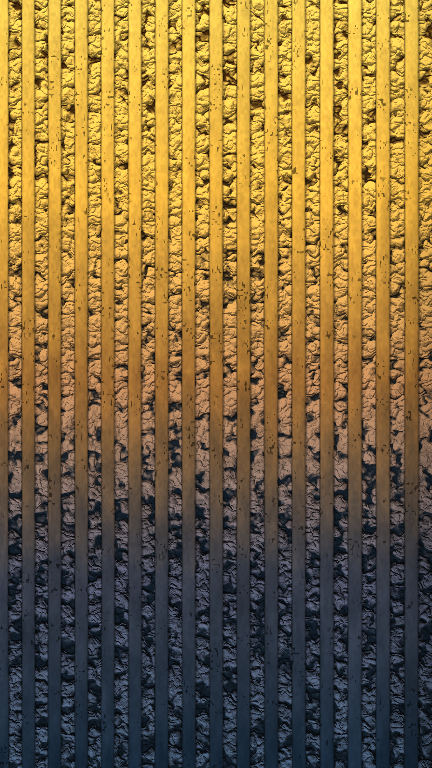
A WebGL 2 fragment shader for this texture:

```glsl
#version 300 es
precision highp float;

#define RIB_HALF 0.245      // half width of a rib, in repeats
#define RIB_WOBBLE 0.035    // unevenness of the rib edges
#define STONE_SCALE 36.0    // large stones across the canvas
#define GRIT_SCALE 85.0     // small stones across the canvas
#define RELIEF 0.019        // depth of the stone relief
#define GROOVE_SHADE 0.42   // shadow beside the ribs
#define PIT_AMOUNT 0.50     // darkness of pits on the ribs

uniform vec2 u_resolution;
out vec4 fragColor;

const vec3 RIB_RAMP[5] = vec3[5](
    vec3(0.09, 0.16, 0.23), vec3(0.22, 0.24, 0.29), vec3(0.62, 0.42, 0.20),
    vec3(0.97, 0.73, 0.26), vec3(1.00, 0.83, 0.34));
const vec3 STONE_RAMP[5] = vec3[5](
    vec3(0.29, 0.38, 0.49), vec3(0.36, 0.38, 0.47), vec3(0.74, 0.53, 0.35),
    vec3(1.00, 0.77, 0.31), vec3(1.00, 0.82, 0.34));
const vec3 COOL_CREVICE = vec3(0.06, 0.10, 0.14);
const vec3 WARM_CREVICE = vec3(0.30, 0.18, 0.05);

float hash(vec2 p) {
    vec3 q = fract(p.xyx * 0.1031);
    q += dot(q, q.yzx + 33.33);
    return fract((q.x + q.y) * q.z);
}

float noise(vec2 p) {
    vec2 i = floor(p), f = fract(p);
    f = f * f * (3.0 - 2.0 * f);
    return mix(mix(hash(i), hash(i + vec2(1, 0)), f.x),
               mix(hash(i + vec2(0, 1)), hash(i + vec2(1, 1)), f.x), f.y);
}

float fbm(vec2 p) {
    float sum = 0.0, amp = 0.5;
    for (int k = 0; k < 4; k++) {
        sum += amp * noise(p);
        p = mat2(1.6, 1.2, -1.2, 1.6) * p + 7.3;
        amp *= 0.5;
    }
    return sum;
}

// Height of rounded stones, one of random size in each cell
float stones(vec2 p) {
    vec2 cell = floor(p);
    float height = 0.0;
    for (int y = -1; y <= 1; y++)
    for (int x = -1; x <= 1; x++) {
        vec2 c = cell + vec2(x, y);
        vec2 d = p - c - vec2(hash(c), hash(c + 41.7));
        d.y *= 1.0 + 0.5 * hash(c + 13.1);
        float radius = 0.45 + 0.45 * hash(c + 87.3);
        height = max(height, sqrt(max(0.0, radius * radius - dot(d, d))));
    }
    return height;
}

float relief(vec2 p) {
    vec2 warp = vec2(noise(p * 70.0), noise(p * 70.0 + 19.0)) - 0.5;
    vec2 q = p + warp * 0.014;
    return 0.62 * stones(q * STONE_SCALE) + 0.28 * stones(q * GRIT_SCALE + 5.0)
         + 0.45 * fbm(p * 75.0);
}

vec3 ramp(vec3 stops[5], float v) {
    vec3 color = stops[0];
    for (int k = 1; k < 5; k++)
        color = mix(color, stops[k], clamp(v * 4.0 - float(k - 1), 0.0, 1.0));
    return color;
}

// Exposed stones, lit warm from above and cool from below
vec3 stoneColor(vec2 p, float v) {
    float e = 0.0016, h = relief(p);
    vec2 slope = vec2(relief(p + vec2(e, 0)), relief(p + vec2(0, e))) - h;
    vec3 normal = normalize(vec3(-slope * RELIEF / e, 1.0));
    float warm = smoothstep(0.25, 0.6, v);
    vec3 light = normalize(vec3(-0.25, mix(-0.75, 0.85, warm), 0.8));
    float lit = max(0.0, dot(normal, light));
    float open = smoothstep(mix(0.32, 0.18, warm), mix(0.64, 0.50, warm), h);
    float shade = mix(0.10, 0.45, warm) + mix(0.95, 0.80, warm) * lit;
    shade *= 0.88 + 0.24 * noise(p * 55.0 + 3.0);
    vec3 crevice = mix(COOL_CREVICE, WARM_CREVICE, smoothstep(0.3, 1.0, v));
    crevice *= 0.45 + 0.8 * lit;
    return mix(crevice, ramp(STONE_RAMP, v) * min(shade, 1.12), open);
}

// Flat ribs with grain, stains and fine pits
vec3 ribColor(vec2 p, float v, float id, float side) {
    float grain = fbm(p * vec2(190.0, 110.0));
    float stain = fbm(p * vec2(38.0, 13.0) + id);
    vec3 color = ramp(RIB_RAMP, v + 0.06 * (stain - 0.5));
    color *= 0.95 + 0.08 * hash(vec2(id, 3.0));
    color *= 0.90 + 0.22 * grain - 0.35 * (0.5 - stain) * (1.2 - v);
    float pit = smoothstep(0.70, 0.90, noise(p * vec2(260.0, 170.0) + id))
              * smoothstep(0.55, 0.80, noise(p * 34.0 + 11.0));
    color *= 1.0 - PIT_AMOUNT * pit;
    return color * (1.0 - 0.28 * smoothstep(0.75, 1.0, abs(side)) - 0.04 * side);
}

void main() {
    vec2 p = gl_FragCoord.xy / u_resolution.x;
    float v = gl_FragCoord.y / u_resolution.y;

    // Rib spacing widens slightly to the right
    float repeat = -0.08 + 16.5 * p.x - 0.7 * p.x * p.x;
    float id = floor(repeat + 0.5);
    float across = repeat - id + 0.02 * (noise(vec2(id * 5.0, v * 4.0)) - 0.5);
    float width = RIB_HALF + RIB_WOBBLE * (fbm(vec2(p.y * 60.0, id * 9.0 + sign(across))) - 0.5);
    float edge = abs(across) - width;
    float aa = 16.0 / u_resolution.x;
    float rib = 1.0 - smoothstep(-0.5 * aa, 0.5 * aa, edge);

    // Ribs cast shade into the grooves, deeper on their right
    float reach = across > 0.0 ? 0.10 : 0.06;
    vec3 groove = stoneColor(p, v) * (1.0 - GROOVE_SHADE * (1.0 - smoothstep(0.0, reach, edge)));
    vec3 color = mix(groove, ribColor(p, v, id, across / width), rib);
    color *= 1.0 - 0.18 * smoothstep(0.85, 1.0, p.x) * (1.0 - 0.6 * v);
    fragColor = vec4(clamp(color, 0.0, 1.0), 1.0);
}
```
